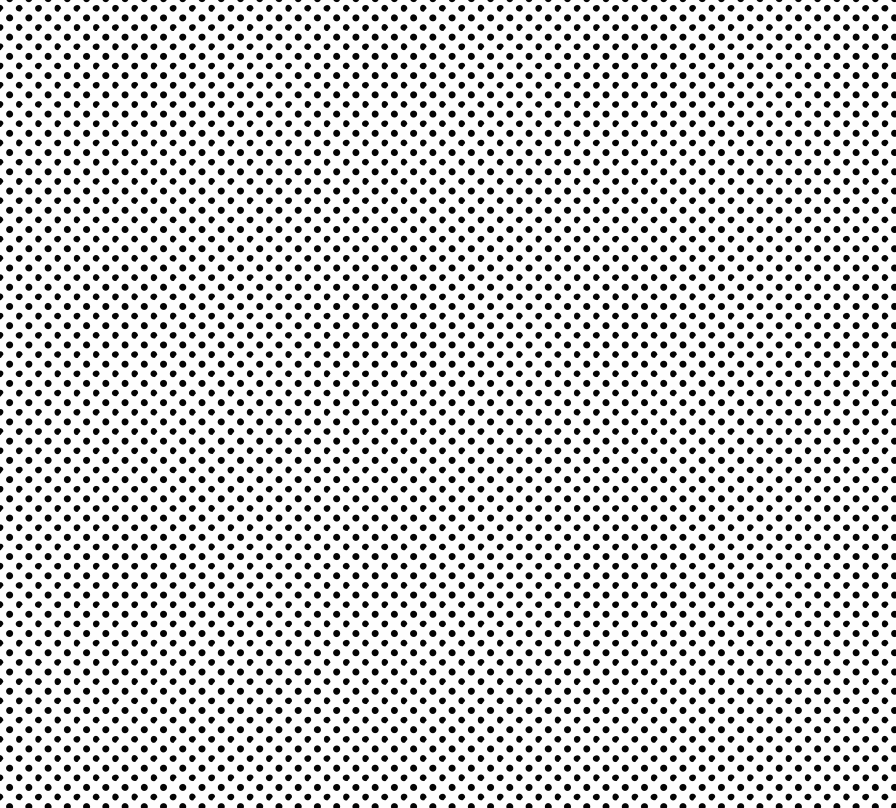
This pattern is drawn by a Shadertoy shader. Its source:

```glsl
// Staggered black polka dots on white, with every second row slightly worn.

const float ROWS = 42.0;                 // repeats down the canvas
const vec2 LATTICE_ORIGIN = vec2(0.5, 0.07);
const vec3 PAPER = vec3(0.995);
const vec3 INK = vec3(0.01);

// Layered sines: a smooth per-cell variation in -1..1.
float cellVariation(vec2 cell, float seed) {
    return 0.6 * sin(dot(cell, vec2(1.7, 2.9)) + seed)
         + 0.4 * sin(dot(cell, vec2(4.3, -3.1)) + 2.0 * seed);
}

// Disc with a gently uneven rim; wobble is a fraction of the radius.
float unevenDisc(vec2 p, float radius, float wobble, float phase) {
    float angle = atan(p.y, p.x);
    float rim = 0.6 * sin(2.0 * angle + phase) + 0.4 * sin(3.0 * angle - phase);
    return length(p) - radius * (1.0 + wobble * rim);
}

// Distance to the nearest dot of one square lattice; wear flattens the lower right.
float dotLattice(vec2 p, float radius, float wobble, float wear) {
    vec2 cell = floor(p + 0.5);
    vec2 local = p - cell;
    float disc = unevenDisc(local, radius, wobble, 3.0 * cellVariation(cell, 1.3));
    float cutDepth = wear * (0.6 + 0.4 * cellVariation(cell, 4.1));
    float cut = dot(local, normalize(vec2(1.0, -0.8))) - radius * (1.0 - cutDepth);
    return max(disc, cut);
}

void mainImage(out vec4 fragColor, in vec2 fragCoord) {
    float cellsPerPixel = ROWS / iResolution.y;
    vec2 p = fragCoord * cellsPerPixel - LATTICE_ORIGIN;

    // Round main dots and slightly smaller worn dots at the cell centres.
    float mainDots = dotLattice(p, 0.18, 0.02, 0.0);
    float wornDots = dotLattice(p - 0.5, 0.172, 0.06, 0.25);
    float dist = min(mainDots, wornDots);

    float edge = 0.65 * cellsPerPixel;
    float coverage = 1.0 - smoothstep(-edge, edge, dist);
    fragColor = vec4(mix(PAPER, INK, coverage), 1.0);
}
```
